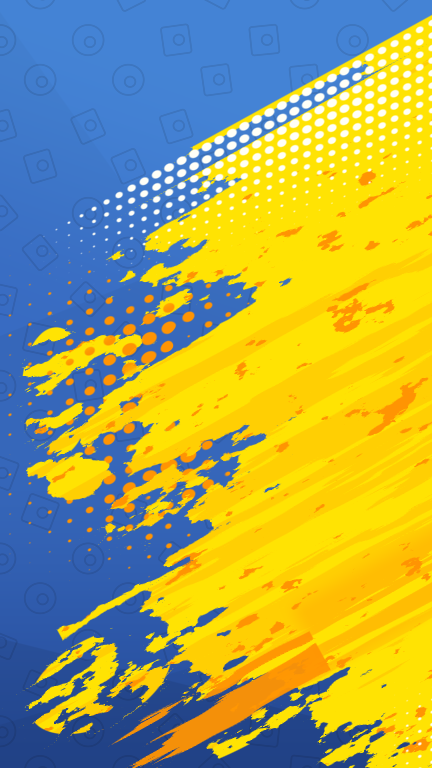
Give the GLSL for this background, as a Shadertoy shader.

```glsl
// Diagonal yellow brush strokes with torn, streaky ends over a faceted blue ground.
// Strokes live in a rotated frame (along, across); thresholded noise tears their
// edges, and skewed halftone grids add white and orange dots.

const float SLOPE = 0.55;
const vec2 ALONG = vec2(0.876, 0.482);
const vec3 YELLOW = vec3(1.0, 0.89, 0.01);
const vec3 AMBER = vec3(1.0, 0.81, 0.01);
const vec3 ORANGE = vec3(1.0, 0.58, 0.01);
const vec3 WHITE = vec3(1.0, 1.0, 0.97);

float hash(vec2 p) {
    vec3 h = fract(vec3(p.xyx) * 0.1031);
    h += dot(h, h.yzx + 33.33);
    return fract((h.x + h.y) * h.z);
}

float noise(vec2 p) {
    vec2 i = floor(p), f = fract(p);
    f = f * f * (3.0 - 2.0 * f);
    return mix(mix(hash(i), hash(i + vec2(1, 0)), f.x),
               mix(hash(i + vec2(0, 1)), hash(i + vec2(1, 1)), f.x), f.y);
}

float fbm(vec2 p) {
    float sum = 0.0, gain = 0.53;
    for (int i = 0; i < 4; i++) {
        sum += gain * noise(p);
        p = p * 2.03 + 17.3;
        gain *= 0.5;
    }
    return sum;
}

vec2 toStroke(vec2 p) { return vec2(dot(p, ALONG), dot(p, vec2(-ALONG.y, ALONG.x))); }

float band(float x, float lo, float hi, float soft) {
    return smoothstep(lo - soft, lo + soft, x) * (1.0 - smoothstep(hi - soft, hi + soft, x));
}

float blob(vec2 p, vec2 centre, vec2 halfSize) { return 1.0 - length((p - centre) / halfSize); }

float fill(float field) {
    float w = max(fwidth(field), 0.0001) * 0.7;
    return smoothstep(-w, w, field);
}

float halftone(vec2 p, float pitch, float radius, float px) {
    vec2 cell = (fract(vec2(p.x, p.y - SLOPE * p.x) / pitch) - 0.5) * pitch;
    cell.y += SLOPE * cell.x;
    float d = length(toStroke(cell) * vec2(0.86, 1.14)) - radius;
    return (1.0 - smoothstep(-px, px, d)) * clamp(radius / px, 0.0, 1.0);
}

// Faint tilted outlines: plain boxes and rings
float doodles(vec2 p, float px) {
    vec2 g = p / vec2(0.204, 0.2), id = floor(g);
    vec2 f = (fract(g) - 0.5) * 0.2;
    float pick = hash(id + 4.0), a = pick * 2.4 - 1.2;
    f = mat2(cos(a), sin(a), -sin(a), cos(a)) * f;
    vec2 box = abs(f) - vec2(0.018 + 0.016 * pick, 0.027);
    float d = length(max(box, 0.0)) + min(max(box.x, box.y), 0.0) - 0.006;
    d = pick > 0.65 ? length(f) - 0.035 : d;
    d = min(abs(d), abs(length(f - vec2(0.006, 0.0)) - 0.012));
    return 1.0 - smoothstep(0.001, 0.001 + px, d);
}

vec3 background(vec2 p, float px) {
    vec3 c = mix(vec3(0.15, 0.30, 0.62), vec3(0.22, 0.42, 0.76), smoothstep(-0.1, 0.75, p.y));
    c = mix(c, vec3(0.26, 0.50, 0.81), smoothstep(1.0, 1.8, p.y + 0.35 * p.x));
    // Translucent facets
    c *= 1.0 - 0.04 * fill(1.0 + 0.4 * p.x - p.y);
    c *= 1.0 - 0.08 * fill(0.30 - 0.25 * p.x - p.y);
    c *= 1.0 - 0.05 * fill(0.10 + 0.3 * p.x - p.y);
    c *= 1.0 + 0.03 * fill(min(p.y - 1.75 + 1.4 * p.x, p.y - 1.2 - 0.5 * p.x));
    float lines = max(doodles(p + vec2(0.009, 0.107), px), doodles(p + vec2(0.102, 0.015), px));
    return mix(c, c * 0.72, 0.35 * lines);
}

// Where the paint begins along each stroke
float strokeStart(float t) {
    float s = 0.61 + 0.11 * band(t, -0.9, -0.17, 0.02) - 0.09 * band(t, -0.10, 0.24, 0.015);
    s += 0.10 * band(t, 0.24, 0.35, 0.02) + 0.22 * band(t, 0.35, 0.43, 0.02);
    s += 0.42 * band(t, 0.65, 0.73, 0.015) + 0.27 * band(t, 0.73, 0.92, 0.012);
    s += 0.46 * band(t, 0.92, 0.988, 0.008) + 0.90 * band(t, 0.988, 1.03, 0.004);
    return s + 0.45 * band(t, 1.03, 1.2, 0.004);
}

float paintField(vec2 p, vec2 q, float tear) {
    float rough = 1.0 - 0.75 * smoothstep(0.9, 1.0, q.y);
    float f = (q.x - strokeStart(q.y)) * 4.0 + (tear - 0.5) * 2.0 * rough;
    f = max(f, blob(p, vec2(0.17, 0.675), vec2(0.10, 0.045)) + (tear - 0.5) * 1.5);
    // Loose specks around the torn ends
    float specks = (tear - 0.56) * 5.0;
    f = max(f, min(specks, blob(p, vec2(0.13, 0.87), vec2(0.08, 0.15))));
    f = max(f, min(specks + 0.25, blob(p, vec2(0.27, 0.95), vec2(0.10, 0.06))));
    f = max(f, min(specks, blob(q, vec2(0.30, 0.065), vec2(0.18, 0.10))));
    f = max(f, min(specks, blob(q, vec2(0.68, 0.36), vec2(0.20, 0.09))));
    f = max(f, min(specks, blob(q, vec2(0.55, -0.20), vec2(0.18, 0.03))));
    f = max(f, min(q.x - 0.27, 0.009 - abs(q.y - 0.205) + (tear - 0.5) * 0.03) * 8.0);
    return min(f, (1.045 - q.y) * 20.0);
}

void mainImage(out vec4 fragColor, in vec2 fragCoord) {
    float px = 1.0 / iResolution.x;
    vec2 p = fragCoord * px, q = toStroke(p);
    float tear = fbm(q * vec2(15.0, 42.0)), streak = fbm(q * vec2(2.5, 42.0) + 7.0);
    vec3 color = background(p, px);

    // Orange dots below the paint
    float size = 0.018 * mix(0.16, 1.0, smoothstep(0.0, 0.40, p.x));
    size *= band(p.y, 0.55, 1.10, 0.16) * (1.0 - smoothstep(0.40, 0.64, p.x));
    size *= smoothstep(0.1, 0.5, noise(p * 14.0));
    float dots = halftone(p, 0.046, size, px);
    color = mix(color, ORANGE, dots);

    // Yellow paint with amber streaks
    float warm = 0.24 * band(q.y, 0.26, 0.47, 0.02) + 0.11 * band(q.y, -0.16, 0.22, 0.04);
    warm -= 0.2 * smoothstep(0.55, 0.75, q.y) + 0.2 * (1.0 - smoothstep(-0.24, -0.16, q.y));
    vec3 paint = mix(YELLOW, AMBER, fill(streak + warm - 0.60));
    float deep = band(q.y, -0.16, 0.0, 0.03) * smoothstep(0.74, 0.8, q.x);
    paint = mix(paint, vec3(1.0, 0.74, 0.01), deep * fill(streak - 0.46));

    // Orange flecks
    float heat = max(blob(q, vec2(1.24, 0.54), vec2(0.13, 0.05)), blob(q, vec2(0.85, 0.53), vec2(0.06, 0.04)));
    heat = max(heat, blob(q, vec2(1.22, 0.30), vec2(0.18, 0.08)) * 0.7);
    heat = max(heat, blob(q, vec2(0.63, 0.0), vec2(0.17, 0.07)));
    heat = max(heat, blob(q, vec2(1.13, 0.77), vec2(0.4, 0.09)) * 0.5);
    float fleck = fbm(q * vec2(15.0, 42.0) + 31.0) - 0.4 * smoothstep(0.86, 0.95, q.y);
    paint = mix(paint, ORANGE, fill(fleck + 0.28 * max(heat, 0.0) - 0.74));
    paint = mix(paint, ORANGE, dots * band(q.y, 0.66, 0.76, 0.02) * fill(tear - 0.5));
    color = mix(color, paint, fill(paintField(p, q, tear)));

    // Flat orange stroke with a square right end
    float body = min(0.045 - abs(q.y + 0.115), (q.x - 0.50) * 0.3 + (streak - 0.5) * 0.25);
    color = mix(color, ORANGE, 0.95 * fill(min(body + (streak - 0.5) * 0.06, 0.78 - q.x)));

    // White halftone, shrinking away from the upper edge
    float fade = smoothstep(0.75, 1.04, q.y + 0.2 * (q.x - 1.09));
    float radius = 0.0105 * fade * smoothstep(0.60, 1.0, q.x) * (1.0 - 0.25 * smoothstep(1.4, 1.7, q.x));
    float corner = 0.004 * smoothstep(0.86, 1.0, p.x) * (1.0 - smoothstep(0.1, 0.22, p.y));
    float white = halftone(p, 0.029, max(radius, corner), px) * fill(1.04 - q.y);
    color = mix(color, WHITE, white);
    fragColor = vec4(color, 1.0);
}
```
